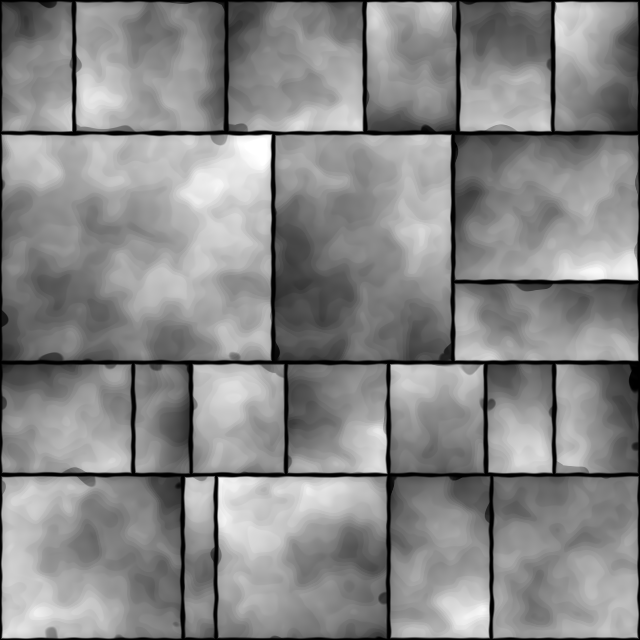
Give the GLSL for this texture map, as a WebGL 2 fragment shader.

```glsl
#version 300 es
precision highp float;
// Height map of a wall of tilted, chipped stone blocks laid in four courses.

#define JOINT 0.0012        // half width of the black joint
#define JOINT_BLUR 0.0038   // softness of the block edge
#define WOBBLE 0.0022       // unevenness of the block edge
#define PATCH_SCALE 11.0    // frequency of the worn patches
#define PATCH_DEPTH 0.30    // contrast of the worn patches
#define TERRACES 7.0        // height steps per unit of noise
#define CHIP_SCALE 19.0     // frequency of chips along the edges
#define CHIP_REACH 0.065    // how far chips reach inwards
#define CHIP_SHADE 0.22     // darkening inside a chip
#define GRAIN 0.035         // strength of the fine mottling

uniform vec2 u_resolution;
out vec4 fragColor;

// Course boundaries from bottom to top, and the split in the tall course.
const float COURSE[5] = float[5](0.0, 0.258, 0.4336, 0.792, 1.0);
const float SPLIT_Y = 0.5595;

// Each block: right edge, mean height, tilt in x, tilt in y.
const vec4 BASE[5] = vec4[5](
  vec4(0.2855, 0.59, -0.42, -0.15), vec4(0.3375, 0.55, 0.0, 0.42),
  vec4(0.607, 0.63, -0.40, 0.38), vec4(0.768, 0.58, 0.16, -0.48),
  vec4(1.0, 0.57, 0.12, -0.32));
const vec4 THIN[7] = vec4[7](
  vec4(0.2083, 0.56, 0.20, -0.40), vec4(0.2985, 0.50, -0.42, 0.03),
  vec4(0.447, 0.66, 0.02, 0.28), vec4(0.607, 0.57, 0.38, -0.28),
  vec4(0.759, 0.58, -0.08, 0.42), vec4(0.866, 0.55, 0.02, -0.48),
  vec4(1.0, 0.54, -0.35, -0.25));
const vec4 TALL[3] = vec4[3](
  vec4(0.4270, 0.62, 0.36, 0.36), vec4(0.708, 0.53, 0.28, 0.42),
  vec4(1.0, 0.56, 0.30, -0.42));
const vec4 TOP[6] = vec4[6](
  vec4(0.116, 0.52, 0.25, -0.38), vec4(0.354, 0.57, -0.38, -0.20),
  vec4(0.570, 0.58, 0.26, -0.38), vec4(0.716, 0.55, -0.03, 0.48),
  vec4(0.864, 0.57, 0.0, -0.48), vec4(1.0, 0.56, -0.38, 0.40));
const vec4 LOWER_HALF = vec4(1.0, 0.55, -0.26, -0.42);

vec4 blockAt(int course, int i) {
  if (course == 0) return BASE[min(i, 4)];
  if (course == 1) return THIN[min(i, 6)];
  if (course == 2) return TALL[min(i, 2)];
  return TOP[min(i, 5)];
}

vec2 gradient(vec2 cell) {
  float angle = 6.2832 * fract(sin(dot(cell, vec2(127.1, 311.7))) * 43758.5);
  return vec2(cos(angle), sin(angle));
}

float gradientNoise(vec2 p) {
  vec2 c = floor(p), f = p - c;
  vec2 w = f * f * f * (f * (f * 6.0 - 15.0) + 10.0);
  vec2 e = vec2(1.0, 0.0);
  float low = mix(dot(gradient(c), f), dot(gradient(c + e), f - e), w.x);
  float high = mix(dot(gradient(c + e.yx), f - e.yx),
                   dot(gradient(c + 1.0), f - 1.0), w.x);
  return mix(low, high, w.y);
}

// Noise cut into flat steps with soft rims.
float terraces(vec2 p) {
  vec2 warp = vec2(gradientNoise(p * 2.3 + 4.0), gradientNoise(p * 2.3 + 31.0));
  p += 0.4 * warp;
  float h = TERRACES * (gradientNoise(p) + 0.3 * gradientNoise(p * 2.1 + 9.0));
  float stepped = floor(h) + smoothstep(0.0, 0.3, fract(h)) - 0.5;
  return mix(h, stepped, 0.65) / TERRACES;
}

void main() {
  vec2 uv = gl_FragCoord.xy / u_resolution;

  // Find the course, then the block within it.
  int course = 0;
  for (int i = 1; i < 4; i++) if (uv.y > COURSE[i]) course = i;
  vec2 lo = vec2(0.0, COURSE[course]), hi = vec2(1.0, COURSE[course + 1]);
  int index = 0;
  vec4 block = blockAt(course, 0);
  for (int i = 1; i < 7; i++) {
    if (uv.x <= block.x) break;
    lo.x = block.x;
    block = blockAt(course, i);
    index = i;
  }
  hi.x = block.x;
  if (course == 2 && index == 2) {
    if (uv.y < SPLIT_Y) { hi.y = SPLIT_Y; block = LOWER_HALF; index = 3; }
    else lo.y = SPLIT_Y;
  }
  vec2 seed = vec2(float(index) * 7.3, float(course) * 13.7);

  // Tilted face with worn patches and mottling.
  vec2 q = (uv - lo) / (hi - lo) - 0.5;
  float height = block.y + dot(block.zw, q);
  height += PATCH_DEPTH * terraces(uv * PATCH_SCALE + seed);
  height += GRAIN * gradientNoise(uv * 45.0 + seed);

  // Chipped rim and dark joints.
  vec2 inset = min(uv - lo, hi - uv);
  float rim = min(inset.x, inset.y);
  float bite = CHIP_REACH * (gradientNoise(uv * CHIP_SCALE + seed * 3.1) - 0.2);
  height -= CHIP_SHADE * smoothstep(0.0, 0.004, bite - rim);
  float edge = rim + WOBBLE * gradientNoise(uv * 38.0 + seed);
  height *= 0.9 + 0.1 * smoothstep(0.0, 0.018, rim);
  height *= smoothstep(JOINT, JOINT + JOINT_BLUR, edge);

  fragColor = vec4(vec3(clamp(height, 0.0, 1.0)), 1.0);
}
```
